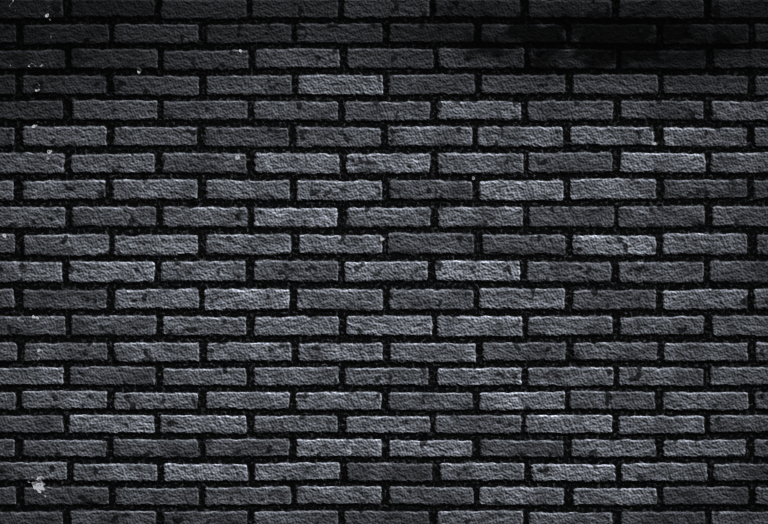
Give the GLSL for this texture, as a WebGL 1 fragment shader.

```glsl
precision highp float;
// Weathered charcoal brick wall in running bond, with raking light, soot and pale lime stains.
uniform vec2 u_resolution;

// Lengths are fractions of the canvas height.
const vec2 PITCH = vec2(0.1746, 0.0487);      // one brick plus its joint
const vec2 HALF_BRICK = vec2(0.0806, 0.0179);
const float CORNER = 0.005;
const float BEVEL = 0.0042;
const float EVEN_START = 0.1298;              // first joint of even courses
const float ODD_START = 0.0372;               // first joint of odd courses
const float COURSE_PHASE = 0.186;
const vec3 SAG = vec3(0.023, 0.658, 0.248);   // amount, depth, spread
const vec2 TO_LIGHT = vec2(0.0011, 0.0021);   // sampling step toward the light
const float RELIEF = 4.2;
const vec3 TINT = vec3(0.965, 1.0, 1.07);
const vec3 LIME = vec3(0.74, 0.75, 0.77);
const float BRICK_TONE = 0.275;
const float MORTAR_TONE = 0.055;

float hash(vec2 p) {
  vec3 q = fract(p.xyx * vec3(0.1031, 0.1030, 0.0973));
  q += dot(q, q.yzx + 33.33);
  return fract((q.x + q.y) * q.z);
}

float corner(vec2 cell, vec2 offset) {
  float angle = 6.2832 * hash(cell);
  return dot(vec2(cos(angle), sin(angle)), offset);
}

// Gradient noise, roughly -0.7 to 0.7.
float noise(vec2 p) {
  vec2 i = floor(p), f = p - i;
  vec2 w = f * f * f * (f * (f * 6.0 - 15.0) + 10.0);
  vec2 e = vec2(1.0, 0.0);
  return mix(mix(corner(i, f), corner(i + e, f - e), w.x),
             mix(corner(i + e.yx, f - e.yx), corner(i + 1.0, f - 1.0), w.x), w.y);
}

// Signed distance to the nearest brick; id receives its column and course.
float brickDistance(vec2 p, out vec2 id) {
  float depth = 1.0 - p.y;
  float s = (depth - SAG.y) / SAG.z;
  float v = (depth - SAG.x * exp(-s * s)) / PITCH.y + COURSE_PHASE;
  v += 0.06 * noise(p * vec2(4.0, 7.0) + 17.0);
  id.y = floor(v);
  float start = mix(EVEN_START, ODD_START, mod(id.y, 2.0));
  float u = (p.x - start) / PITCH.x + 0.035 * (hash(vec2(id.y + 9.0, 41.0)) - 0.5);
  id.x = floor(u);
  vec2 seed = id + 60.0;
  vec2 jitter = vec2(hash(seed), hash(seed + 31.0)) - 0.5;
  vec2 q = (fract(vec2(u, v)) - 0.5) * PITCH + jitter * vec2(0.004, 0.0022);
  q.y += q.x * 0.018 * (hash(seed + 73.0) - 0.5);
  vec2 halfSize = HALF_BRICK + vec2(0.003, 0.0016) * (hash(seed + 97.0) - 0.5);
  vec2 d = abs(q) - halfSize + CORNER;
  float ragged = 0.0026 * noise(p * 48.0) + 0.0014 * noise(p * 115.0);
  return length(max(d, 0.0)) + min(max(d.x, d.y), 0.0) - CORNER + ragged;
}

// Height of the wall: bevelled bricks plus pitted, slightly slanted grain.
float surface(vec2 p) {
  vec2 id;
  float face = smoothstep(BEVEL, -BEVEL, brickDistance(p, id));
  vec2 g = vec2(p.x + 0.4 * p.y, p.y - 0.3 * p.x);
  float grain = 0.24 * noise(g * vec2(75.0, 105.0)) + 0.18 * noise(g * 205.0 + 5.0);
  return 0.5 * face + grain;
}

// Soft elliptical patch measured from the top left.
float patchAt(vec2 p, vec2 center, vec2 radius) {
  vec2 d = (vec2(p.x, 1.0 - p.y) - center) / radius;
  return exp(-dot(d, d));
}

// Sparse pale chips, at most one per grid cell.
float chips(vec2 p) {
  vec2 cell = floor(p * 5.0);
  vec2 center = 0.2 + 0.6 * vec2(hash(cell + 11.0), hash(cell + 23.0));
  float d = length(fract(p * 5.0) - center) / 5.0 + 0.005 * noise(p * 95.0);
  float size = 0.0055 * hash(cell + 57.0);
  return step(0.62, hash(cell + 83.0)) * smoothstep(size + 0.002, size - 0.002, d);
}

void main() {
  vec2 p = gl_FragCoord.xy / u_resolution.y;
  vec2 uv = gl_FragCoord.xy / u_resolution;
  vec2 id;
  float face = smoothstep(0.002, -0.002, brickDistance(p, id));
  float light = surface(p) - surface(p + TO_LIGHT);

  // Brick and mortar tones, varied from brick to brick and within each.
  float mottle = noise(p * vec2(17.0, 26.0)) + 0.6 * noise(p * vec2(52.0, 70.0));
  float brick = BRICK_TONE * (0.78 + 0.44 * hash(id + 120.0)) * (1.0 + 0.42 * mottle);
  float speckle = max(noise(p * 130.0) + 0.5 * noise(p * 240.0), 0.0);
  float mortar = MORTAR_TONE * (0.5 + 4.0 * speckle);
  float tone = mix(mortar, brick, face) * max(1.0 + RELIEF * light, 0.08);

  // Soot, worn pits and falloff toward the edges.
  float soot = patchAt(p, vec2(1.15, 0.085), vec2(0.3, 0.07));
  soot += 0.55 * patchAt(p, vec2(0.12, 0.14), vec2(0.28, 0.1));
  soot += 0.35 * smoothstep(0.8, 1.0, uv.y);
  tone *= 1.0 - clamp(soot * (0.85 + 0.7 * mottle), 0.0, 0.88);
  float pits = noise(p * 34.0 + 8.0) + 0.6 * noise(p * 85.0);
  tone *= 1.0 - 0.6 * smoothstep(0.3, 0.6, pits);
  vec2 edge = 2.0 * uv - vec2(1.0, 0.9);
  tone *= 1.14 - 0.32 * dot(edge * edge, edge * edge);

  // Lime stains gather near the left side; chips scatter everywhere.
  float leftBand = exp(-pow((p.x - 0.065) / 0.07, 2.0));
  float lime = noise(p * 19.0 + 3.0) + 0.6 * noise(p * 60.0) + 0.35 * noise(p * 130.0);
  float stain = smoothstep(0.42, 0.62, lime - 0.5 * (1.0 - leftBand));
  stain = max(stain, chips(p)) * clamp(0.85 + 3.0 * light, 0.2, 1.0);

  gl_FragColor = vec4(mix(tone * TINT + 0.012, LIME, 0.9 * stain), 1.0);
}
```
